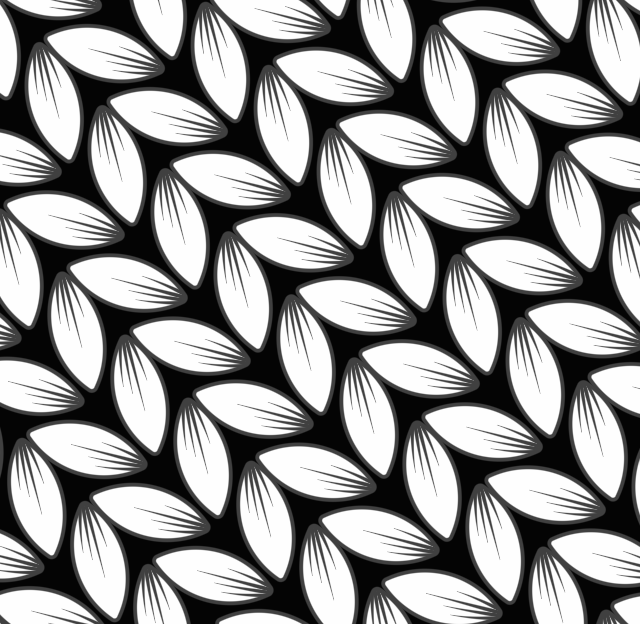
Write a Shadertoy shader that draws this pattern.

```glsl
// Diagonal braid of veined white leaves, outlined in grey on black.

#define SPAN 752.0            // design units per canvas height
#define ROW vec2(75.9, 76.0)  // step along a braid
#define COL vec2(-124.3, 124.5) // step from braid to braid
#define AXIS vec2(0.263, 0.965) // direction of the upright leaf
#define HALF_LEN 75.5
#define HALF_WIDTH 33.0
#define TIP_RADIUS 8.0
#define OUTLINE 4.6
#define VEIN 2.7
#define INK vec3(0.015)
#define GREY vec3(0.25)
#define WHITE vec3(0.995)

// Each vein: offset at the tip, offset at its end, length.
const vec3 VEINS[4] = vec3[4](
    vec3(-4.6, -16.5, 57.0), vec3(-1.6, -8.0, 68.0),
    vec3(1.6, 0.8, 92.0), vec3(4.6, 12.8, 57.0));

// Pointed oval along y, centred on the origin.
float vesica(vec2 p, float w, float h) {
    p = abs(p);
    float d = 0.5 * (h * h - w * w) / w;
    vec3 c = h * p.x < d * (p.y - h) ? vec3(0.0, h, 0.0) : vec3(-d, 0.0, d + w);
    return length(p - c.xy) - c.z;
}

float leafShape(vec2 p) {
    return vesica(p, HALF_WIDTH - TIP_RADIUS, HALF_LEN - TIP_RADIUS) - TIP_RADIUS;
}

// Tapered strokes fanning out from the tip at -y.
float leafVeins(vec2 p) {
    float along = p.y + HALF_LEN - 3.0;
    float dist = 1e3;
    for (int i = 0; i < 4; i++) {
        vec3 v = VEINS[i];
        float u = along / v.z;
        float bow = 0.4 * v.y * u * (1.0 - u);
        float stroke = abs(p.x - mix(v.x, v.y, u) - bow) - VEIN * (1.0 - u);
        dist = min(dist, max(stroke, along - v.z));
    }
    return dist;
}

float coverage(float dist, float soft) {
    return smoothstep(soft, -soft, dist);
}

// Paints one leaf, given its centre-relative position.
void paintLeaf(inout vec3 color, vec2 p, float soft) {
    vec2 axis = normalize(AXIS);
    vec2 q = vec2(dot(p, vec2(axis.y, -axis.x)), dot(p, axis));
    float body = leafShape(q);
    float fill = coverage(body + OUTLINE, soft) * (1.0 - coverage(leafVeins(q), soft));
    color = mix(color, GREY, coverage(body, soft));
    color = mix(color, WHITE, fill);
}

// Position relative to the nearest lattice point.
vec2 wrapLattice(vec2 p) {
    mat2 basis = mat2(ROW, COL);
    vec2 cell = inverse(basis) * p;
    return basis * (cell - round(cell));
}

void mainImage(out vec4 fragColor, in vec2 fragCoord) {
    // Centred coordinates, y pointing down.
    vec2 p = (fragCoord - 0.5 * iResolution.xy) / iResolution.y * SPAN;
    p.y = -p.y;
    float soft = 0.85 * SPAN / iResolution.y;

    vec2 upright = wrapLattice(p - vec2(-16.7, 51.8));
    vec2 leaning = wrapLattice(p - vec2(43.6, -7.4));

    // Leaves reach into the neighbouring cells of their braid.
    vec3 color = INK;
    for (int i = -1; i <= 1; i++) {
        vec2 shift = float(i) * ROW;
        paintLeaf(color, upright - shift, soft);
        paintLeaf(color, -(leaning - shift).yx, soft); // mirrored partner
    }
    fragColor = vec4(color, 1.0);
}
```
